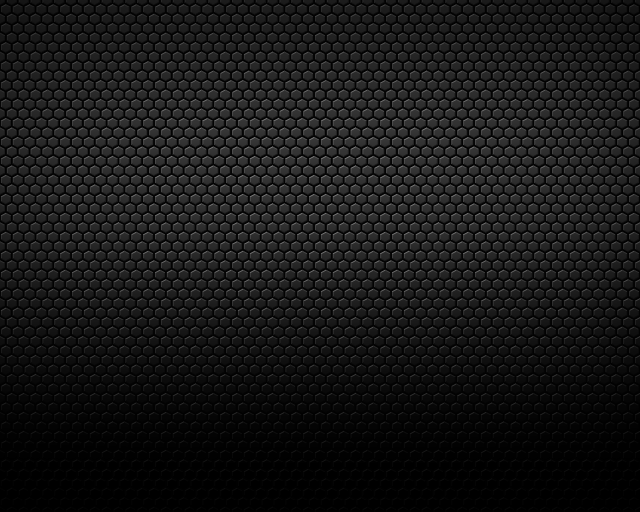
This pattern is drawn by a Shadertoy shader. Its source:

```glsl
#define COLS 54.0
#define ROWS 54.0
#define GAP 0.075
#define BEVEL 0.09
#define FACE_GRAY 0.205
#define RIM_GRAY 0.25
#define GROOVE_GRAY 0.012
#define LIGHT_DIR vec2(-0.5, 0.866)

const vec2 LATTICE = vec2(1.0, 1.7320508);

// Offset from the centre of the nearest pointy-top hexagon of unit width
vec2 hexLocal(vec2 q) {
    vec2 a = mod(q, LATTICE) - 0.5 * LATTICE;
    vec2 b = mod(q - 0.5 * LATTICE, LATTICE) - 0.5 * LATTICE;
    return dot(a, a) < dot(b, b) ? a : b;
}

// xy: outward normal of the closest side, z: distance inward from that side
vec3 hexEdge(vec2 h) {
    vec2 a = abs(h);
    vec2 slanted = vec2(0.5, 0.8660254);
    float side = a.x;
    float slope = dot(a, slanted);
    vec2 normal = side > slope ? vec2(1.0, 0.0) : slanted;
    vec2 quadrant = vec2(h.x < 0.0 ? -1.0 : 1.0, h.y < 0.0 ? -1.0 : 1.0);
    return vec3(normal * quadrant, 0.5 - max(side, slope));
}

// Broad lamp glow: x lights the faces, y lights the rims
vec2 glow(vec2 uv) {
    float top = mix(1.0, 0.55, smoothstep(0.72, 1.0, uv.y));
    float across = abs(2.0 * uv.x - 1.0);
    float sides = 1.0 - 0.32 * across * across * across;
    float face = smoothstep(0.06, 0.70, uv.y);
    float rim = mix(0.12, 1.0, smoothstep(-0.05, 0.50, uv.y));
    return vec2(face, rim) * top * sides;
}

void mainImage(out vec4 fragColor, in vec2 fragCoord) {
    vec2 uv = fragCoord / iResolution.xy;
    vec2 q = uv * vec2(COLS, ROWS * 0.5 * LATTICE.y);
    float aa = 0.6 * COLS / iResolution.x;

    vec2 h = hexLocal(q);
    vec3 edge = hexEdge(h);
    vec2 lamp = glow(uv);

    // Raised tile with a slight vertical sheen
    float tile = smoothstep(GAP - aa, GAP + aa, edge.z);
    float gray = FACE_GRAY * lamp.x * (1.0 + 0.2 * h.y);

    // Bevel: bright toward the light, dark away from it
    float bevel = 1.0 - smoothstep(GAP + BEVEL - aa, GAP + BEVEL + aa, edge.z);
    float facing = dot(edge.xy, LIGHT_DIR);
    gray += RIM_GRAY * lamp.y * bevel * pow(max(facing, 0.0), 1.3);
    gray *= 1.0 - 0.45 * bevel * max(-facing, 0.0);

    gray = mix(GROOVE_GRAY * lamp.y, gray, tile);
    fragColor = vec4(vec3(gray), 1.0);
}
```
